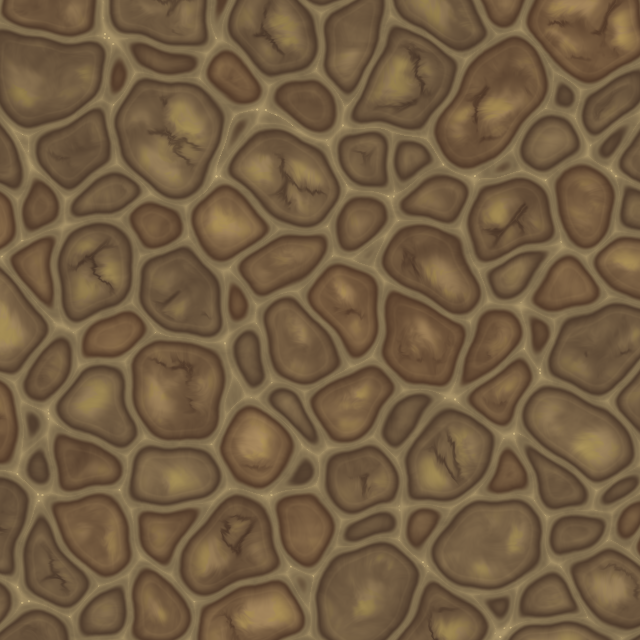
Give the GLSL for this texture, as a Shadertoy shader.

```glsl
// Rounded brown stones of mixed sizes set in pale mortar that widens at the joints.
// A weighted cellular diagram with soft corners gives the stones; a second one
// splits some faces into lobes and cracks, and layered sines paint the tones.

#define STONES_ACROSS 9.7
#define SIZE_SPREAD 0.95
#define CORNER_SHARPNESS 13.0
#define MORTAR_WIDTH 0.065
#define RIM_WIDTH 0.17
#define LOBE_SCALE 1.25
#define CRACK_WIDTH 0.07
#define SPECK_SCALE 13.0
#define DARK_TONE vec3(0.345, 0.267, 0.195)
#define LIGHT_TONE vec3(0.715, 0.610, 0.425)

vec3 hash3(vec2 p) {
    vec3 q = fract(p.xyx * vec3(0.1031, 0.1030, 0.0973));
    q += dot(q, q.yxz + 33.33);
    return fract((q.xxy + q.yzz) * q.zyx);
}

// Layered, rotated and warped sines, roughly -1 to 1
float paintNoise(vec2 p) {
    float sum = 0.0, amp = 0.5;
    for (int i = 0; i < 5; i++) {
        p = mat2(0.8, 0.6, -0.6, 0.8) * p * 1.65 + 1.7;
        p += 0.7 * sin(p.yx * 0.8 + 2.0);
        sum += amp * sin(p.x) * cos(p.y);
        amp *= 0.68;
    }
    return sum;
}

// Seed position in xy, weight in z
vec3 stoneSeed(vec2 cell) {
    vec3 h = hash3(cell + 57.0);
    return vec3(cell + 0.1 + 0.8 * h.xy, SIZE_SPREAD * h.z * h.z);
}

// Softened distance to the stone's border in x, seed position in yz
vec3 stones(vec2 p, float sharpness) {
    vec2 base = floor(p);
    vec3 nearest = vec3(0.0);
    float best = 1e5;
    for (int y = -2; y <= 2; y++)
    for (int x = -2; x <= 2; x++) {
        vec3 s = stoneSeed(base + vec2(x, y));
        float power = dot(p - s.xy, p - s.xy) - s.z;
        if (power < best) { best = power; nearest = s; }
    }
    float sum = 0.0;
    for (int y = -2; y <= 2; y++)
    for (int x = -2; x <= 2; x++) {
        vec3 s = stoneSeed(base + vec2(x, y));
        float gap = length(s.xy - nearest.xy);
        if (gap > 0.001) {
            float power = dot(p - s.xy, p - s.xy) - s.z;
            sum += exp(-sharpness * (power - best) / (2.0 * gap));
        }
    }
    return vec3(-log(max(sum, 1e-9)) / sharpness, nearest.xy);
}

// Small round grains
float specks(vec2 p) {
    vec2 cell = floor(p);
    vec3 h = hash3(cell + 11.0);
    float d = length(p - cell - 0.3 - 0.4 * h.xy);
    return (1.0 - smoothstep(0.12, 0.32, d)) * step(0.5, h.z);
}

void mainImage(out vec4 fragColor, in vec2 fragCoord) {
    vec2 p = fragCoord / iResolution.y * STONES_ACROSS + 3.0;
    vec2 warped = p + 0.07 * sin(p.yx * 3.1 + vec2(0.0, 2.0))
                    + 0.022 * sin(p.yx * 8.7 + vec2(1.0, 4.0));

    // Stone layout
    vec3 stone = stones(warped, CORNER_SHARPNESS);
    float edge = stone.x;
    vec3 id = hash3(floor(stone.yz * 37.0));
    float broad = paintNoise(p * 1.5 + id.xy * 20.0);
    float fine = paintNoise(p * 4.5 + 9.0);

    // Lobes and cracks within each face
    vec2 lobePos = warped * LOBE_SCALE + floor(id.xy * 40.0) + 0.09 * fine;
    float lobe = stones(lobePos, 22.0).x;
    float cracked = step(0.4, id.z) * smoothstep(-0.15, 0.25, broad + 0.1);
    float crack = cracked * (1.0 - smoothstep(0.0, CRACK_WIDTH, abs(lobe)));
    float hollow = step(0.3, id.z) * (1.0 - smoothstep(0.0, 0.24, lobe));

    // Face tone: domed body, soft highlights, dark rim
    float dome = smoothstep(0.12, 0.42, edge);
    float glow = dome * smoothstep(0.08, 0.42, lobe + 0.16 * broad);
    float tone = 0.22 + 0.13 * (id.x - 0.5) + 0.13 * broad + 0.07 * fine;
    tone += 0.10 * dome + 0.36 * glow * (0.75 + 0.5 * id.y);
    tone -= 0.13 * hollow * dome + 0.28 * crack * dome;
    tone += 0.06 * (1.0 - smoothstep(0.0, 0.03, abs(edge - RIM_WIDTH - 0.02)));
    tone = mix(-0.10 + 0.05 * fine, tone, smoothstep(MORTAR_WIDTH, RIM_WIDTH, edge));

    // Mortar, brightest where it pools between stones
    float pool = 1.0 - smoothstep(-0.085, 0.015, edge);
    float mortar = 1.0 - smoothstep(0.3 * MORTAR_WIDTH, 1.35 * MORTAR_WIDTH, edge + 0.012 * fine);
    float mortarTone = 0.47 + 0.38 * pool + 0.10 * fine;
    mortarTone += 0.4 * specks(p * SPECK_SCALE) * smoothstep(0.5, 0.9, pool);
    tone = mix(tone, mortarTone, mortar);

    // Colour: ochre in the highlights, redder brown in some faces
    vec3 color = mix(DARK_TONE, LIGHT_TONE, tone);
    float face = 1.0 - mortar;
    color += face * glow * smoothstep(-0.1, 0.5, fine + broad) * vec3(0.0, 0.01, -0.045);
    color += face * smoothstep(0.4, 1.0, id.y) * vec3(0.018, -0.004, -0.012);
    color += mortar * vec3(-0.012, 0.006, 0.008);
    fragColor = vec4(clamp(color, 0.0, 1.0), 1.0);
}
```
